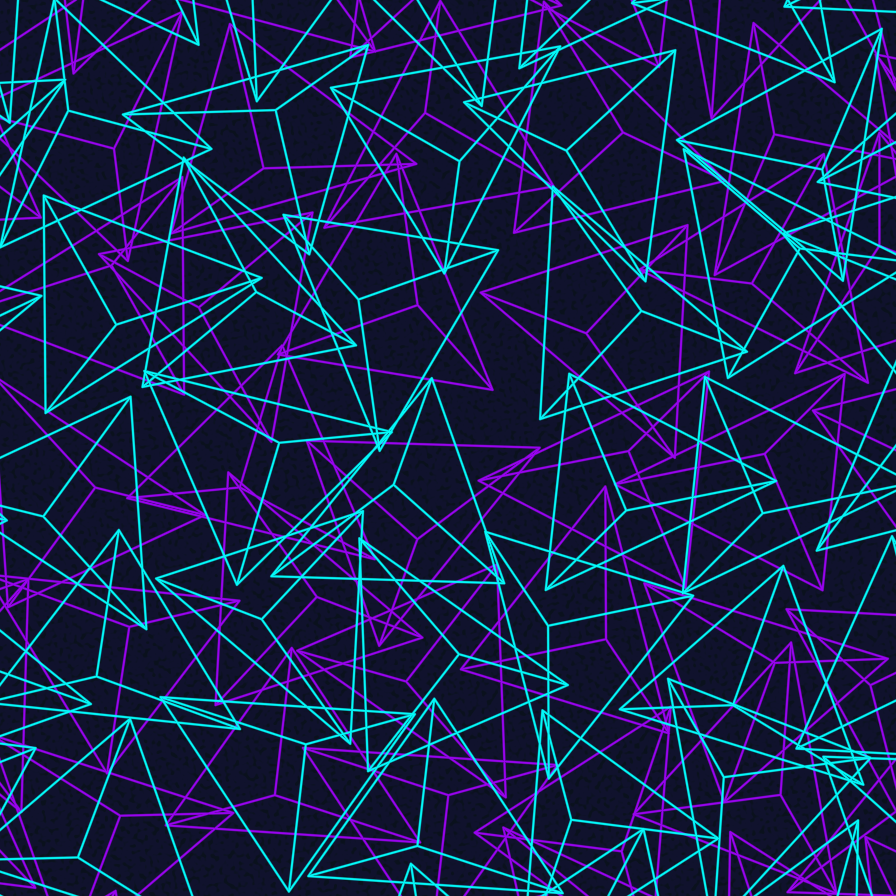
This pattern is drawn by a three.js fragment shader. Its source:

```glsl
varying vec2 vUv;

#define CELLS 5.3
#define JITTER 0.5
#define HALF_WIDTH 0.00125
#define SOFTNESS 0.00095
#define GRAIN_SCALE 190.0
#define NIGHT vec3(0.062, 0.070, 0.178)
#define NIGHT_DIM vec3(0.040, 0.068, 0.112)
#define CYAN vec3(0.01, 0.98, 0.98)
#define PURPLE vec3(0.60, 0.01, 0.94)

const float TAU = 6.2831853;

vec3 hash3(vec2 p) {
  vec3 q = vec3(dot(p, vec2(127.1, 311.7)),
                dot(p, vec2(269.5, 183.3)),
                dot(p, vec2(419.2, 371.9)));
  return fract(sin(q) * 43758.5453);
}

mat2 rotation(float angle) {
  float c = cos(angle), s = sin(angle);
  return mat2(c, s, -s, c);
}

float cornerSlope(vec2 corner, vec2 offset) {
  float angle = TAU * hash3(corner).x;
  return dot(vec2(cos(angle), sin(angle)), offset);
}

float gradientNoise(vec2 p) {
  vec2 i = floor(p), f = fract(p);
  vec2 u = f * f * (3.0 - 2.0 * f);
  vec2 e = vec2(0.0, 1.0);
  return mix(mix(cornerSlope(i, f), cornerSlope(i + e.yx, f - e.yx), u.x),
             mix(cornerSlope(i + e.xy, f - e.xy), cornerSlope(i + 1.0, f - 1.0), u.x), u.y);
}

float segment(vec2 p, vec2 a, vec2 b) {
  vec2 pa = p - a, ba = b - a;
  return length(pa - ba * clamp(dot(pa, ba) / dot(ba, ba), 0.0, 1.0));
}

// Wire triangle with three spokes meeting at an off-centre hub
float wirePyramid(vec2 p) {
  vec2 hub = vec2(0.0242, 0.0227);
  vec2 a = vec2(0.1505, 0.0227);
  vec2 b = vec2(-0.0378, -0.1306);
  vec2 c = vec2(-0.1180, 0.1168);
  float sides = min(segment(p, a, b), min(segment(p, b, c), segment(p, c, a)));
  float spokes = min(segment(p, hub, a), min(segment(p, hub, b), segment(p, hub, c)));
  return min(sides, spokes);
}

float stroke(float d) {
  return 1.0 - smoothstep(HALF_WIDTH - SOFTNESS, HALF_WIDTH + SOFTNESS, d);
}

void main() {
  // Nearest wires of each colour; every purple figure is its cyan twin half-turned
  vec2 home = floor(vUv * CELLS);
  float cyanDist = 1.0, purpleDist = 1.0;
  for (int y = -1; y <= 1; y++) {
    for (int x = -1; x <= 1; x++) {
      vec2 cell = home + vec2(float(x), float(y));
      vec3 rnd = hash3(cell + 17.0);
      vec2 center = (cell + 0.5 + JITTER * (rnd.xy - 0.5)) / CELLS;
      vec2 q = rotation(TAU * rnd.z) * (vUv - center);
      cyanDist = min(cyanDist, wirePyramid(q));
      purpleDist = min(purpleDist, wirePyramid(-q));
    }
  }

  // Finely grained ground, then purple lines, then cyan on top
  float grain = gradientNoise(rotation(0.6) * vUv * GRAIN_SCALE);
  vec3 color = mix(NIGHT, NIGHT_DIM, smoothstep(0.0, 0.4, grain));
  color = mix(color, PURPLE, stroke(purpleDist));
  color = mix(color, CYAN, stroke(cyanDist));
  gl_FragColor = vec4(color, 1.0);
}
```
